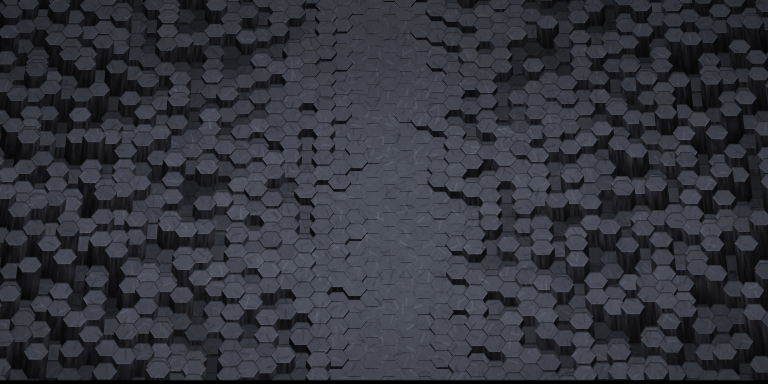
This background is drawn by a Shadertoy shader. Its source:

```glsl
// A field of dark hexagonal columns seen obliquely, flat along a central lane
// and rising unevenly toward both sides. Columns are painted back to front,
// one candidate per half row, each with a chipped top and a streaked wall.

#define HEX_RADIUS 0.029
#define SQUASH 0.72
#define RISE 0.42
#define MAX_HEIGHT 0.185
#define LANE_HALF_WIDTH 0.032
#define FLAKE_DENSITY 46.0
#define FLAKE_STRENGTH 0.36
#define TOP_COLOR vec3(0.300, 0.313, 0.356)
#define WALL_COLOR vec3(0.125, 0.125, 0.145)
#define DEEP_COLOR vec3(0.058, 0.052, 0.060)

const int HALF_ROWS = 17;

float hash(vec2 p) {
    vec3 q = fract(p.xyx * 0.1031);
    q += dot(q, q.yzx + 33.33);
    return fract((q.x + q.y) * q.z);
}

float noise(vec2 p) {
    vec2 cell = floor(p), f = fract(p);
    f = f * f * (3.0 - 2.0 * f);
    return mix(mix(hash(cell), hash(cell + vec2(1, 0)), f.x),
               mix(hash(cell + vec2(0, 1)), hash(cell + vec2(1, 1)), f.x), f.y);
}

// Short randomly turned strokes, some light and some dark
float flakes(vec2 p) {
    p *= FLAKE_DENSITY;
    vec2 base = floor(p);
    float sum = 0.0;
    for (int y = -1; y <= 1; y++)
    for (int x = -1; x <= 1; x++) {
        vec2 id = base + vec2(x, y);
        vec2 v = p - id - vec2(hash(id + 3.7), hash(id + 19.1));
        float angle = 6.2832 * hash(id + 41.3);
        vec2 axis = vec2(cos(angle), sin(angle));
        float along = max(abs(dot(v, axis)) - 0.45, 0.0);
        float across = dot(v, vec2(-axis.y, axis.x));
        float dist = length(vec2(along, across));
        sum += (hash(id + 67.9) - 0.5) * (1.0 - smoothstep(0.0, 0.2, dist));
    }
    return sum;
}

// Largest column height allowed at a ground position
float heightLimit(vec2 ground, float aspect) {
    float offLane = abs(ground.x / aspect + 0.03 * ground.y);
    float ragged = 0.06 * (noise(ground * 11.0) - 0.5);
    float halfWidth = LANE_HALF_WIDTH - 0.025 * ground.y;
    float outside = max(offLane - halfWidth + ragged, 0.0);
    return min(RISE * pow(outside, 1.1), MAX_HEIGHT);
}

void mainImage(out vec4 fragColor, in vec2 fragCoord) {
    vec2 uv = fragCoord / iResolution.xy;
    float aspect = iResolution.x / iResolution.y;

    // Mild perspective: cells grow toward the viewer
    vec2 p = (uv - vec2(0.507, 0.5)) * vec2(aspect, 1.0);
    p *= 1.0 + 0.13 * p.y;
    float aa = 1.3 / iResolution.y;

    vec2 pitch = HEX_RADIUS * vec2(1.5, 0.8660 * SQUASH);
    float column = floor(p.x / pitch.x);
    float firstRow = floor(p.y / pitch.y) + 2.0;
    float chips = 0.0;
    vec2 grainShift = vec2(0.0);
    vec3 color = DEEP_COLOR;

    for (int k = 0; k < HALF_ROWS; k++) {
        // Exactly one of the two nearby columns has a cell in this half row
        float row = firstRow - float(k);
        vec2 id = vec2(column + mod(column + row, 2.0), row);
        vec2 center = id * pitch;
        vec2 rel = p - center;

        // Short columns snap to few levels and so join into sheets
        float limit = heightLimit(center, aspect);
        float lift = 0.75 * hash(id + 11.0) + 0.25 * noise(id * 0.31 + 5.0);
        float sheet = 0.9 * smoothstep(0.36, 0.40, lift);
        lift = mix(sheet, lift, smoothstep(0.02, 0.06, limit));
        float height = limit * lift;

        // Swept outline of the column, then the hexagon of its top
        float side = HEX_RADIUS - abs(rel.x);
        float halfDepth = SQUASH * min(0.8660 * HEX_RADIUS, 1.7320 * side);
        float body = min(side, min(rel.y + halfDepth, height + halfDepth - rel.y));
        float cover = smoothstep(-aa, 0.0, body);
        vec2 v = abs(vec2(rel.x, (rel.y - height) / SQUASH));
        float inside = 0.8660 * HEX_RADIUS - max(v.y, 0.8660 * v.x + 0.5 * v.y);
        float topMask = smoothstep(-aa, 0.0, inside);

        // Walls darken with depth; facets facing the lane are lighter
        float depth = max(height - halfDepth - rel.y, 0.0);
        float facing = -sign(center.x) * rel.x / HEX_RADIUS;
        float facet = 0.9 + 0.28 * smoothstep(0.48, 0.52, facing)
                          - 0.28 * smoothstep(0.48, 0.52, -facing);
        float streak = 0.55 + 0.9 * noise(vec2(p.x * 200.0, p.y * 34.0) + id * 7.0);
        vec3 wall = mix(WALL_COLOR, DEEP_COLOR, smoothstep(0.0, 0.08, depth));
        wall *= facet * streak * mix(0.6, 1.0, smoothstep(0.01, 0.05, limit));

        // Tops: low ones sit in shade, edges are slightly worn
        float shade = mix(0.42, 1.0, smoothstep(0.05, 0.65, lift));
        shade = mix(1.0, shade, smoothstep(0.01, 0.07, limit));
        float tint = 1.0 + 0.16 * (hash(id + 53.0) - 0.5) * smoothstep(0.0, 0.04, limit);
        float rim = 1.0 - smoothstep(0.0, 0.0035, inside);
        float rimTone = rel.y < height ? 0.10 : -0.24;
        rimTone *= smoothstep(0.0, 0.03, limit);
        vec3 top = TOP_COLOR * shade * tint * (1.0 + rim * (rimTone - 0.02));

        color = mix(color, mix(wall, top, topMask), cover);
        chips = mix(chips, topMask, cover);
        if (cover > 0.5) grainShift = vec2(0.0, height);
    }

    // Surface chips that travel with each column, then falloff of light
    float grain = flakes(p - grainShift) + 0.5 * flakes(p * 1.7 + 9.0);
    color *= 1.0 + FLAKE_STRENGTH * mix(0.7, 1.0, chips) * grain;
    color *= 0.98 + 0.05 * noise(p * 30.0);
    float sideFall = 1.0 - 0.8 * pow(abs(uv.x - 0.507), 2.0);
    float topFall = 1.0 - 0.27 * smoothstep(0.5, 1.0, uv.y);
    float bottomFall = 1.0 - 0.12 * (1.0 - smoothstep(0.0, 0.25, uv.y));
    color *= sideFall * topFall * bottomFall;

    // Thin black strip along the lower border
    color *= smoothstep(0.007, 0.013, uv.y);
    fragColor = vec4(color, 1.0);
}
```
